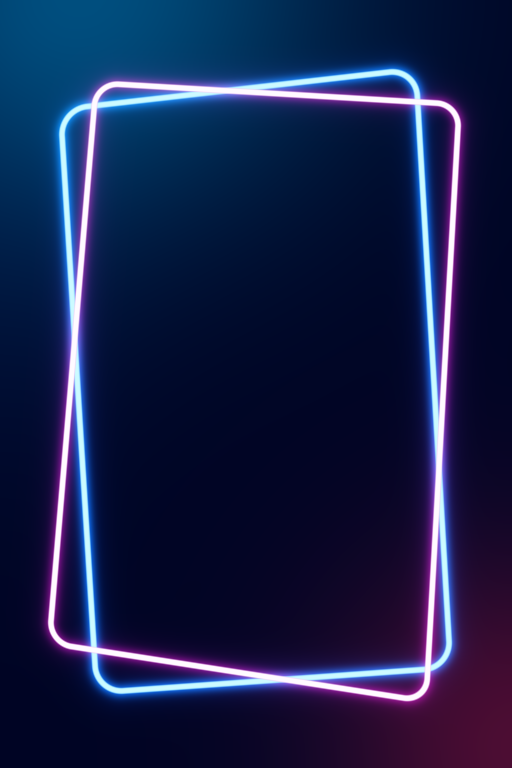
A Shadertoy shader for this background:

```glsl
// Two tilted neon frames, one ice blue and one magenta, over a dark navy backdrop.
// Each frame is a rounded four-edge distance field drawn as a bright tube with a halo;
// the backdrop adds soft Gaussian pools of teal and wine to the navy.

// Signed distance to the line through a and b, positive on its left side.
float edgeDistance(vec2 p, vec2 a, vec2 b) {
    vec2 along = normalize(b - a);
    return dot(p - a, vec2(-along.y, along.x));
}

// Skewed box with rounded corners; corners run clockwise from the top left.
float frameDistance(vec2 p, vec2 tl, vec2 tr, vec2 br, vec2 bl, float radius) {
    float across = max(edgeDistance(p, bl, tl), edgeDistance(p, tr, br));
    float upright = max(edgeDistance(p, tl, tr), edgeDistance(p, br, bl));
    vec2 q = vec2(across, upright) + radius;
    return length(max(q, 0.0)) + min(max(q.x, q.y), 0.0) - radius;
}

// Elliptical pool of light.
float pool(vec2 p, vec2 center, vec2 size) {
    vec2 q = (p - center) / size;
    return exp(-dot(q, q));
}

vec3 screenBlend(vec3 base, vec3 light) {
    return 1.0 - (1.0 - base) * (1.0 - light);
}

// Tight bright halo plus a wider faint one.
vec3 halo(float d, vec3 nearColor, vec3 farColor) {
    return nearColor * exp(-pow(d / 0.0135, 2.0)) + farColor * exp(-d / 0.018);
}

void mainImage(out vec4 fragColor, in vec2 fragCoord) {
    // Canvas units: x in 0..1, y in 0..1.5.
    vec2 p = fragCoord / iResolution.xy * vec2(1.0, 1.5);
    float pixel = 1.0 / iResolution.x;

    // Backdrop
    vec3 color = vec3(0.0, 0.016, 0.14);
    color += vec3(0.0, 0.285, 0.345) * pool(p, vec2(0.17, 1.53), vec2(0.50, 0.45));
    color += vec3(0.0, 0.035, 0.06) * pool(p, vec2(0.0, 1.0), vec2(0.28, 0.45));
    color += vec3(0.30, 0.035, 0.06) * pool(p, vec2(1.02, 0.04), vec2(0.37, 0.38));

    // Distances to the centre lines of the tubes
    float pinkLine = abs(frameDistance(p, vec2(0.188, 1.338), vec2(0.897, 1.296),
                                       vec2(0.832, 0.130), vec2(0.096, 0.244), 0.044));
    float blueLine = abs(frameDistance(p, vec2(0.118, 1.286), vec2(0.812, 1.365),
                                       vec2(0.880, 0.196), vec2(0.189, 0.147), 0.052));

    // Halos
    color = screenBlend(color, halo(pinkLine, vec3(0.32, 0.03, 0.30), vec3(0.26, 0.02, 0.24)));
    color = screenBlend(color, halo(blueLine, vec3(0.04, 0.32, 0.65), vec3(0.01, 0.14, 0.42)));

    // Tubes, with a tinted rim around a pale core
    float blueTube = 1.0 - smoothstep(0.0058 - pixel, 0.0058 + pixel, blueLine);
    float pinkTube = 1.0 - smoothstep(0.0058 - pixel, 0.0058 + pixel, pinkLine);
    vec3 blueCore = mix(vec3(0.80, 0.98, 1.0), vec3(0.58, 0.88, 1.0), smoothstep(0.002, 0.007, blueLine));
    vec3 pinkCore = mix(vec3(1.0, 0.98, 1.0), vec3(0.96, 0.78, 0.96), smoothstep(0.003, 0.007, pinkLine));
    color = mix(color, blueCore, blueTube);
    color = mix(color, pinkCore, pinkTube);

    fragColor = vec4(clamp(color, 0.0, 1.0), 1.0);
}
```
